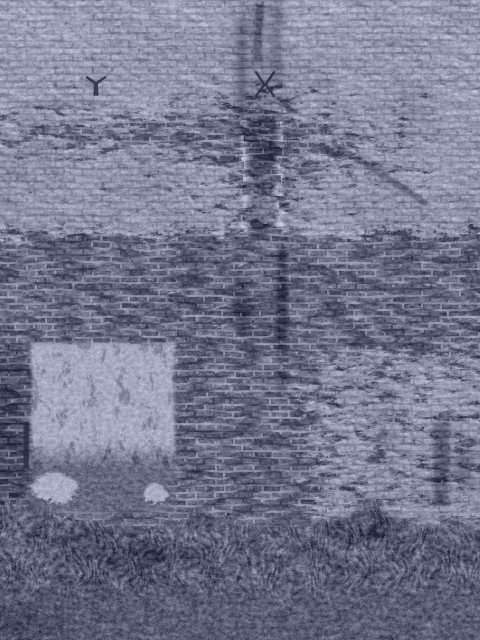
A WebGL 2 fragment shader for this texture:

```glsl
#version 300 es
precision highp float;
// A weathered brick wall with peeling plaster, soot streaks and a pale painted panel,
// above rough grass. Regional masks set the plaster cover, gradient noise breaks it up,
// and a single tone value is tinted slate blue at the end.
uniform vec2 u_resolution;
out vec4 fragColor;

float hash(vec2 p) {
  vec3 q = fract(p.xyx * vec3(0.1031, 0.103, 0.0973));
  q += dot(q, q.yzx + 33.33);
  return fract((q.x + q.y) * q.z);
}

float corner(vec2 cell, vec2 d) {
  float a = 6.2832 * hash(cell);
  return dot(vec2(cos(a), sin(a)), d);
}

float gradientNoise(vec2 p) {
  vec2 i = floor(p), f = fract(p);
  vec2 w = f * f * f * (f * (f * 6.0 - 15.0) + 10.0), e = vec2(1, 0);
  return mix(mix(corner(i, f), corner(i + e, f - e), w.x),
             mix(corner(i + e.yx, f - e.yx), corner(i + 1.0, f - 1.0), w.x), w.y);
}

float fbm(vec2 p) {
  float sum = 0.0, amp = 0.6;
  for (int i = 0; i < 5; i++) {
    sum += amp * gradientNoise(p);
    p = mat2(1.6, 0.5, -0.5, 1.6) * p * 1.2 + 17.3;
    amp *= 0.62;
  }
  return sum;
}

// Soft elliptical spot
float spot(vec2 p, vec2 centre, vec2 radius) {
  vec2 d = (p - centre) / radius;
  return exp(-dot(d, d));
}

// Filled rectangle with feathered edges
float panel(vec2 p, vec2 centre, vec2 halfSize, float feather) {
  vec2 d = abs(p - centre) - halfSize;
  return 1.0 - smoothstep(-feather, feather, max(d.x, d.y));
}

float stroke(vec2 p, vec2 a, vec2 b, float width) {
  vec2 pa = p - a, ba = b - a;
  float d = length(pa - ba * clamp(dot(pa, ba) / dot(ba, ba), 0.0, 1.0));
  return 1.0 - smoothstep(width * 0.4, width * 1.6, d);
}

float wallTone(vec2 p, float grain, float broad) {
  vec2 w = p + 0.008 * vec2(broad, grain);

  // Brick courses, with mortar that is pale in places and open in others
  vec2 b = vec2(p.x * 34.0, p.y * 95.0 + 0.5 * broad);
  b.x += 0.5 * mod(floor(b.y), 2.0) + 0.2 * hash(vec2(floor(b.y), 3.0));
  vec2 edge = 0.5 - abs(fract(b) - 0.5);
  float joint = 1.0 - smoothstep(0.08, 0.24, min(edge.x * 2.8, edge.y));
  float brick = 0.37 + 0.13 * (hash(floor(b)) - 0.5) + 0.22 * grain;
  float mortar = mix(0.23, 0.60, smoothstep(-0.25, 0.15, gradientNoise(p * vec2(22.0, 70.0)) + 0.5 * broad));
  float tone = mix(brick, mortar, joint * 0.75);

  // Plaster cover: high on the upper wall and at lower right
  float cover = 0.20 + 0.62 * smoothstep(0.61, 0.66, w.y + 0.02 * broad);
  cover += 0.42 * smoothstep(0.40, 0.53, w.x) * smoothstep(0.49, 0.41, w.y);
  cover += 0.20 * smoothstep(0.84, 0.92, w.y);
  cover -= 0.42 * spot(w, vec2(0.19, 0.79), vec2(0.26, 0.035));
  cover -= 0.38 * spot(w, vec2(0.41, 0.76), vec2(0.10, 0.13));
  cover -= 0.20 * spot(w, vec2(0.55, 0.76), vec2(0.12, 0.05));
  cover -= 0.25 * spot(w, vec2(0.38, 0.25), vec2(0.12, 0.15));
  vec2 flakeP = p * vec2(28.0, 62.0);
  float flake = fbm(flakeP);
  float relief = flake - fbm(flakeP + vec2(0.08, 0.28));
  float plaster = smoothstep(-0.12, 0.14, cover - 0.5 + 0.75 * flake);
  float coat = 0.615 + 0.16 * grain + 0.10 * broad - 0.09 * joint + 0.04 * smoothstep(0.8, 1.0, p.y);
  tone = mix(tone, coat, plaster * 0.88) + 0.20 * relief;

  // Chimney scar: sooty core between two broken pale edges
  float scar = panel(w, vec2(0.411, 0.73), vec2(0.035, 0.09), 0.008);
  tone -= 0.10 * scar;
  float rims = spot(vec2(abs(w.x - 0.409), 0.0), vec2(0.029, 0.0), vec2(0.008, 1.0));
  tone += 0.26 * scar * rims * step(0.4, hash(floor(b * vec2(1.0, 0.5))));

  // Soot streaks
  float soot = panel(w, vec2(0.404, 0.95), vec2(0.006, 0.045), 0.006);
  soot += 0.65 * panel(w, vec2(0.379, 0.89), vec2(0.008, 0.08), 0.010);
  soot += 0.60 * panel(w, vec2(0.435, 0.95), vec2(0.007, 0.07), 0.012);
  soot += 0.75 * panel(w, vec2(0.441, 0.49), vec2(0.008, 0.13), 0.006) * smoothstep(0.33, 0.55, p.y + 0.2 * grain);
  soot += 0.75 * spot(w, vec2(0.379, 0.52), vec2(0.017, 0.045));
  soot += 0.40 * spot(w, vec2(0.408, 0.91), vec2(0.045, 0.14));
  soot += 0.8 * stroke(w, vec2(0.521, 0.776), vec2(0.664, 0.684), 0.005) * smoothstep(-0.25, 0.1, flake + 0.1);
  soot += 0.85 * panel(w, vec2(0.689, 0.275), vec2(0.012, 0.067), 0.006);
  soot += 0.75 * spot(w, vec2(0.724, 0.271), vec2(0.019, 0.027));
  soot += 0.45 * panel(w, vec2(0.0, 0.32), vec2(0.042, 0.13), 0.02);
  tone -= 0.30 * min(soot, 1.1) * (0.8 + 0.7 * grain);

  // Painted panel, with a damp base and remnants below it
  float damp = panel(w, vec2(0.16, 0.245), vec2(0.113, 0.045), 0.012);
  tone = mix(tone, 0.39 + 0.25 * grain, 0.85 * damp);
  float paint = panel(w, vec2(0.160, 0.368), vec2(0.112, 0.096), 0.005);
  float paintTone = 0.67 + 0.16 * grain - 0.17 * smoothstep(0.05, 0.35, fbm(p * vec2(45.0, 25.0) + 9.0));
  paintTone -= 0.22 * smoothstep(0.315, 0.27, w.y);
  tone = mix(tone, paintTone, 0.93 * paint);
  float remnant = spot(w, vec2(0.083, 0.237), vec2(0.042, 0.026)) + spot(w, vec2(0.243, 0.228), vec2(0.022, 0.018));
  tone = mix(tone, 0.66 + 0.15 * grain, smoothstep(0.35, 0.6, remnant + 0.4 * flake));

  // Iron cross ties and the short post
  float iron = panel(p, vec2(0.041, 0.305), vec2(0.004, 0.036), 0.002);
  for (int i = 0; i < 2; i++) {
    vec2 d = p - (i == 0 ? vec2(0.414, 0.868) : vec2(0.150, 0.870));
    d.x = abs(d.x);
    iron += stroke(d, vec2(0.001, 0.0), vec2(0.014, i == 0 ? 0.019 : 0.009), 0.002);
    iron += stroke(d, vec2(0.001, 0.0), vec2(i == 0 ? 0.014 : 0.002, -0.018), 0.002);
  }
  return mix(tone, 0.15, 0.85 * min(iron, 1.0));
}

float grassTone(vec2 p, float grain) {
  float blades = gradientNoise(vec2(p.x * 190.0 + 5.0 * gradientNoise(p * 24.0), p.y * 75.0));
  float tufts = fbm(p * vec2(24.0, 34.0) + 40.0);
  float tone = 0.345 + 0.22 * blades + 0.22 * tufts + 0.28 * grain;
  float path = smoothstep(0.10, 0.05, p.y + 0.03 * tufts);
  tone = mix(tone, 0.345 + 0.24 * grain + 0.14 * gradientNoise(p * vec2(35.0, 130.0)), 0.75 * path);
  tone -= 0.08 * spot(p, vec2(0.19, 0.13), vec2(0.07, 0.05)) + 0.08 * spot(p, vec2(0.58, 0.18), vec2(0.06, 0.03));
  return tone - 0.08 * spot(p, vec2(0.02, 0.02), vec2(0.09, 0.04));
}

void main() {
  vec2 p = gl_FragCoord.xy / u_resolution * vec2(0.75, 1.0);
  float grain = fbm(p * vec2(120.0, 150.0));
  float broad = fbm(p * 9.0 + 5.0);

  // Ragged grass line, raised by bushes
  float line = 0.178 + 0.025 * broad + 0.035 * grain + 0.035 * spot(p, vec2(0.03, 0.2), vec2(0.06, 1.0));
  line += 0.04 * spot(p, vec2(0.58, 0.2), vec2(0.035, 1.0)) + 0.02 * spot(p, vec2(0.32, 0.2), vec2(0.03, 1.0));
  float grass = smoothstep(0.010, -0.010, p.y - line);
  float tone = mix(wallTone(p, grain, broad), grassTone(p, grain), grass);
  tone = clamp(tone, 0.12, 0.78);
  fragColor = vec4(tone, tone + 0.02, tone + 0.105, 1.0);
}
```
